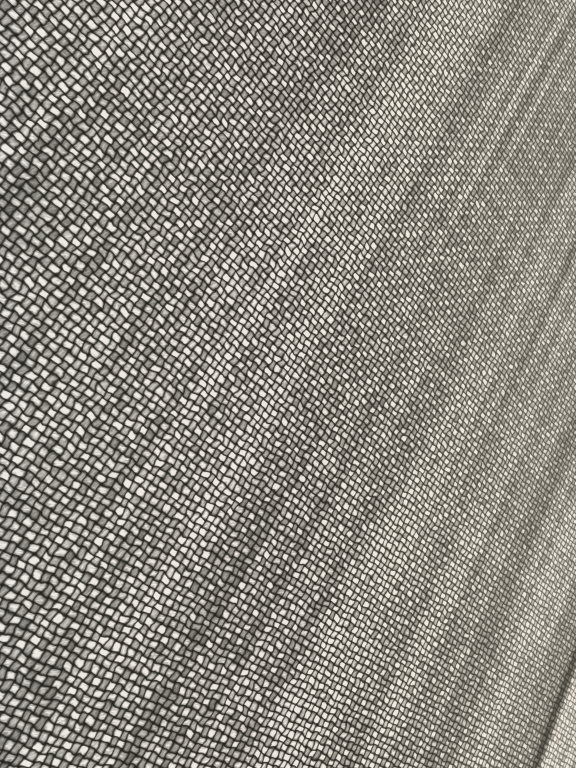
A Shadertoy shader for this texture:

```glsl
// Grey plain-weave cloth with slubby streaks, receding to the right in perspective.
#define HORIZON_X 2.2      // vanishing line, in canvas widths
#define WARP_VANISH_Y 3.5  // where the steep threads meet
#define WEFT_VANISH_Y -0.78
#define WARP_DENSITY 78.0
#define WEFT_DENSITY 108.0
#define THREAD_HALF 0.39   // half thread width, in thread pitches
#define WOBBLE 0.42
#define STREAK 0.62
#define SEAM -2.75         // warp line of the panel edge
#define SHADOW vec3(0.125, 0.118, 0.095)
#define LIGHT vec3(0.93, 0.915, 0.88)
#define SAMPLES 3

float hash(vec2 p) {
    vec3 q = fract(vec3(p.xyx) * 0.1031);
    q += dot(q, q.yzx + 33.33);
    return fract((q.x + q.y) * q.z);
}

float noise(vec2 p) {
    vec2 i = floor(p), f = fract(p);
    f = f * f * (3.0 - 2.0 * f);
    return mix(mix(hash(i), hash(i + vec2(1, 0)), f.x),
               mix(hash(i + vec2(0, 1)), hash(i + vec2(1, 1)), f.x), f.y);
}

// Brightness of one thread: across and along are measured from the crossing
float threadTone(float across, float along, float height, float seed) {
    float r = across / THREAD_HALF;
    float lit = 0.07 + 0.87 * smoothstep(-0.35, 0.75, height);
    float fibre = noise(vec2(across * 9.0 + along * 3.0, along * 3.0) + seed * 91.0);
    return lit * (1.0 - 0.5 * r * r) * (0.66 + 0.36 * seed + 0.42 * fibre);
}

// Threads rise and dip over each other in a checker of crossings
float weave(vec2 uv) {
    vec2 id = floor(uv), f = uv - id - 0.5;
    float side = mod(id.x + id.y, 2.0) * 2.0 - 1.0;
    float warpHeight = side * cos(3.14159 * f.y);
    float weftHeight = -side * cos(3.14159 * f.x);
    vec2 cover = 1.0 - smoothstep(THREAD_HALF - 0.09, THREAD_HALF + 0.04, abs(f));
    float seed = hash(id + 300.0);
    float warp = threadTone(f.x, f.y, warpHeight, seed) * 0.80;
    float weft = threadTone(f.y, f.x, weftHeight, seed) * 1.18;
    float gap = 0.03;
    return side > 0.0 ? mix(mix(gap, weft, cover.y), warp, cover.x)
                      : mix(mix(gap, warp, cover.x), weft, cover.y);
}

// Uneven yarn: long narrow bands and single odd threads
float streaks(vec2 uv) {
    float broad = noise(vec2(uv.x * 0.16, uv.y * 0.009)) - 0.5;
    float middle = noise(vec2(uv.x * 0.45 + 70.0, uv.y * 0.013)) - 0.5;
    float single = noise(vec2(floor(uv.x) + 200.0, uv.y * 0.03)) - 0.5;
    float cross = noise(vec2(uv.x * 0.04, floor(uv.y) + 400.0)) - 0.5;
    return 0.5 * broad + 0.6 * middle + 0.4 * single + 0.25 * cross;
}

vec3 cloth(vec2 p) {
    // Each thread family is a pencil of lines through its vanishing point
    vec2 line = (p.y - vec2(WARP_VANISH_Y, WEFT_VANISH_Y)) / (HORIZON_X - p.x);
    vec2 uv = line * vec2(WARP_DENSITY, WEFT_DENSITY) + 300.0;
    vec2 bent = uv + WOBBLE * (vec2(noise(uv * 0.7), noise(uv * 0.7 + 40.0)) - 0.5);
    bent += 0.14 * (vec2(noise(uv * 2.6 + 9.0), noise(uv * 2.6 + 80.0)) - 0.5);

    // Focus softens with distance
    float far = smoothstep(0.5, 1.05, p.x);
    float tone = mix(weave(bent), 0.55, 0.5 * far);
    tone *= 1.0 + STREAK * streaks(uv);
    tone *= 0.85 + 0.19 * p.x;

    // Panel edge in the far lower corner
    float edge = line.x - SEAM;
    tone *= 1.0 - 0.55 * exp(-pow(edge / 0.016, 2.0));
    tone += 0.09 * (1.0 - smoothstep(-0.05, -0.01, edge));

    vec3 color = mix(SHADOW, LIGHT, clamp(tone, 0.0, 1.0));
    vec3 tint = mix(vec3(1.0, 1.0, 1.015), vec3(1.01, 1.0, 0.98), clamp(p.x, 0.0, 1.0));
    return color * tint;
}

void mainImage(out vec4 fragColor, in vec2 fragCoord) {
    vec3 sum = vec3(0.0);
    for (int j = 0; j < SAMPLES; j++)
        for (int i = 0; i < SAMPLES; i++) {
            vec2 offset = (vec2(i, j) + 0.5) / float(SAMPLES) - 0.5;
            sum += cloth((fragCoord + offset) / iResolution.x);
        }
    fragColor = vec4(sum / float(SAMPLES * SAMPLES), 1.0);
}
```
